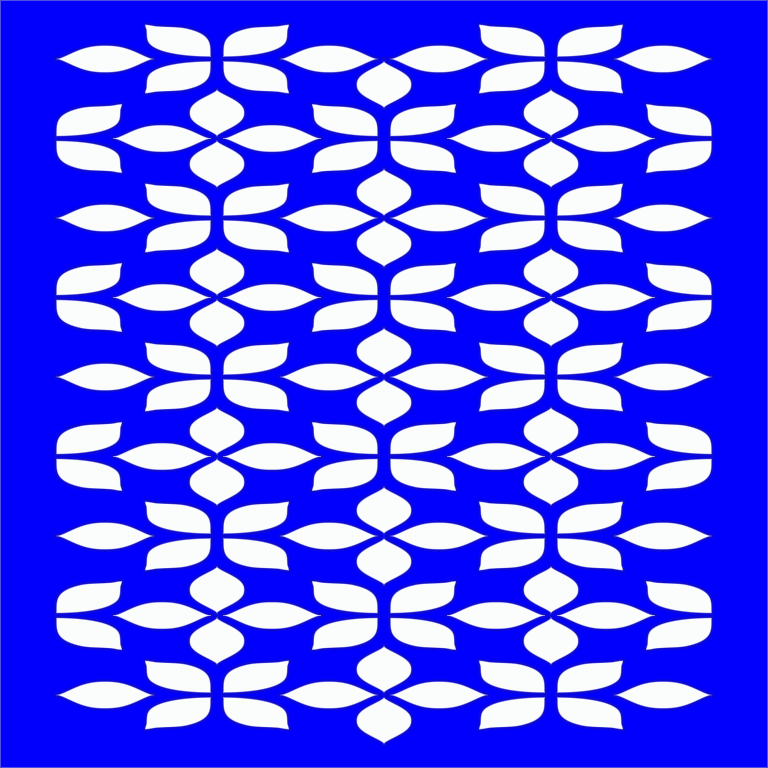
Write a WebGL 2 fragment shader that draws this pattern.

```glsl
#version 300 es
precision highp float;
// White leaf-and-blossom lattice in staggered rows on a blue ground.
uniform vec2 u_resolution;
out vec4 outColor;

const float GRID = 768.0;                  // design units across the canvas
const vec2 QUARTER = vec2(167.0, 79.5);    // quarter of the repeating cell
const vec2 BLOSSOM = vec2(217.0, 59.0);    // first blossom centre
const vec3 BLUE = vec3(0.0, 0.0, 0.99);
const vec3 RIM_BLUE = vec3(0.05, 0.04, 0.82);
const vec3 EDGE_BLUE = vec3(0.31, 0.31, 0.88);
const vec3 WHITE = vec3(0.985, 0.99, 0.99);

// Signed distance to a box given by two corners.
float boxDistance(vec2 p, vec2 low, vec2 high) {
  vec2 d = max(low - p, p - high);
  return max(d.x, d.y);
}

// Ogee leaf along x: full middle, concave pointed tips.
float leafDistance(vec2 p, float halfLength, float halfWidth) {
  p = abs(p);
  float t = min(p.x / halfLength, 1.0);
  float body = 1.0 - pow(t, 2.4);
  float slope = 3.84 * halfWidth / halfLength * pow(t, 1.4) * pow(body, 0.6);
  float side = (p.y - halfWidth * pow(body, 1.6)) / sqrt(1.0 + slope * slope);
  return max(side, p.x - halfLength);
}

// One curved side of a petal, as value over gradient.
float petalSide(float across, float along, vec2 size) {
  float value = across * across + pow(along, 4.0) - 1.0;
  vec2 gradient = vec2(2.0 * across, 4.0 * along * along * along) / size;
  return value / max(length(gradient), 0.001);
}

// Diagonal petal between two opposite corners, with a flicked outer tip.
float petalDistance(vec2 p, vec2 base, vec2 tip) {
  vec2 size = tip - base;
  vec2 uv = (p - base) / size;
  float d = max(petalSide(1.0 - uv.x, uv.y, size),
                petalSide(uv.x, 1.0 - uv.y, size));
  float fromTip = length(uv - 1.0);
  float pinch = smoothstep(0.0, 0.2, fromTip) - smoothstep(0.25, 0.65, fromTip);
  return d + 1.4 * pinch;
}

// Petal at the quarter's origin, two leaves around its far bottom corner.
float motifDistance(vec2 q, float field, float uprightField) {
  float petal = petalDistance(q, vec2(6.5, 2.5), vec2(71.8, 34.2));
  float level = leafDistance(q - vec2(QUARTER.x - 55.0, 0.0), 48.5, 13.3);
  vec2 fromUpright = q - vec2(QUARTER.x, 25.6);
  float upright = leafDistance(fromUpright.yx, 23.3, 27.2);
  return min(max(min(petal, level), field), max(upright, uprightField));
}

void main() {
  // Design space measured down from the top left.
  vec2 canvas = gl_FragCoord.xy / u_resolution;
  vec2 p = GRID * vec2(canvas.x, 1.0 - canvas.y);
  float pixel = GRID / min(u_resolution.x, u_resolution.y);

  // Mirror every cell into one quarter, staggered by a half turn.
  vec2 cell = 2.0 * QUARTER;
  vec2 q = abs(mod(p - BLOSSOM + QUARTER, cell) - QUARTER);

  // The panel trims whole motifs; upright leaves stop further in.
  float field = boxDistance(p, vec2(50.0, 24.0), vec2(718.0, 732.0));
  float bottom = abs(p.x - GRID * 0.5) < 83.5 ? 745.0 : 720.0;
  float uprightField = boxDistance(p, vec2(100.0, 59.0), vec2(668.0, bottom));
  float d = min(motifDistance(q, field, uprightField),
                motifDistance(QUARTER - q, field, uprightField));

  // Blue ground, slightly darker around the shapes.
  float soft = max(0.9, 0.7 * pixel);
  float rim = 1.0 - smoothstep(1.4, 1.4 + 2.0 * soft, d);
  vec3 color = mix(BLUE, RIM_BLUE, rim);
  color = mix(color, WHITE, 1.0 - smoothstep(-soft, soft, d));

  // Hairline paler edge of the panel.
  float inset = -boxDistance(p, vec2(0.0), vec2(GRID));
  color = mix(color, EDGE_BLUE, 1.0 - smoothstep(0.6, 0.6 + pixel, inset));
  outColor = vec4(color, 1.0);
}
```
